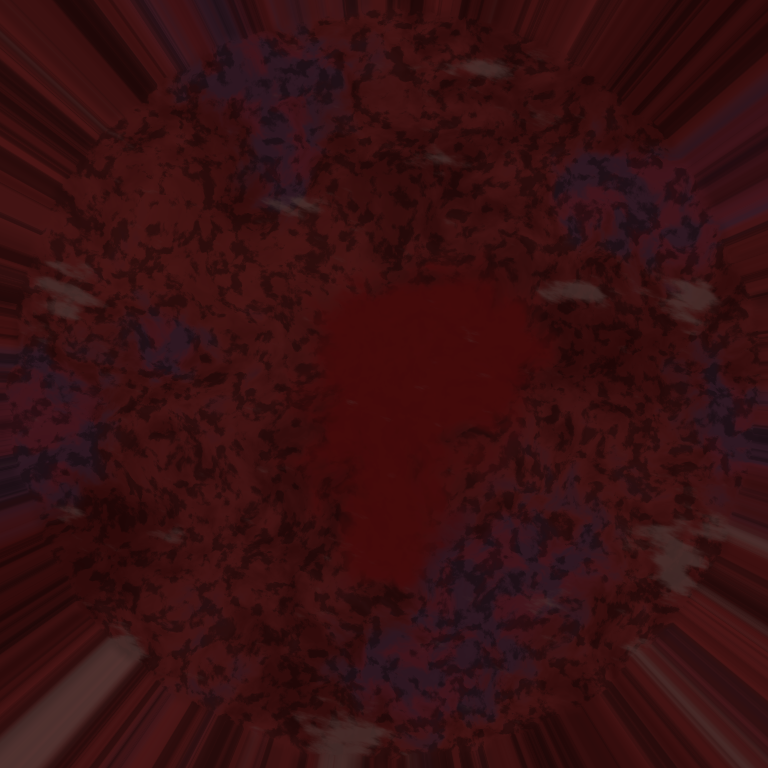
Write a Shadertoy shader that draws this background.

```glsl
// Dark blood-red mottled disc with violet stains, pale scuffs and streaks radiating from its rim.

float hash(vec2 p) {
    vec3 q = fract(vec3(p.xyx) * 0.1031);
    q += dot(q, q.yzx + 33.33);
    return fract((q.x + q.y) * q.z);
}

float noise(vec2 p) {
    vec2 i = floor(p), f = fract(p);
    f = f * f * (3.0 - 2.0 * f);
    return mix(mix(hash(i), hash(i + vec2(1, 0)), f.x),
               mix(hash(i + vec2(0, 1)), hash(i + vec2(1, 1)), f.x), f.y);
}

float fbm(vec2 p) {
    float sum = 0.0, amp = 0.5;
    for (int i = 0; i < 5; i++) {
        sum += amp * noise(p);
        p = mat2(1.6, 1.2, -1.2, 1.6) * p + 7.3;
        amp *= 0.5;
    }
    return sum;
}

float blob(vec2 p, vec2 center, vec2 radius) {
    vec2 d = (p - center) / radius;
    return exp(-dot(d, d));
}

// Small pale marks scattered over a jittered grid.
float scatteredScuffs(vec2 p) {
    float sum = 0.0;
    vec2 cell = floor(p * 8.0);
    for (int y = -1; y <= 1; y++)
    for (int x = -1; x <= 1; x++) {
        vec2 id = cell + vec2(x, y);
        vec2 center = (id + 0.2 + 0.6 * vec2(hash(id + 40.0), hash(id + 71.0))) / 8.0;
        sum += step(0.68, hash(id + 13.0)) * blob(p, center, vec2(0.03, 0.022));
    }
    return sum * smoothstep(0.2, 0.34, length(p - 0.5));
}

vec3 stainedSurface(vec2 p) {
    vec2 warp = vec2(fbm(p * 9.0), fbm(p * 9.0 + 31.0)) - 0.48;
    vec2 w = p + 0.09 * warp;
    float cloud = fbm(w * 7.0 + 3.0);
    float grain = fbm(w * 38.0 + 11.0);
    float speck = fbm(p * 85.0 + 4.0 * warp);

    // Clear red heart
    float heart = blob(w, vec2(0.51, 0.43), vec2(0.13, 0.15))
                + blob(w, vec2(0.62, 0.55), vec2(0.10, 0.09))
                + 0.8 * blob(w, vec2(0.49, 0.57), vec2(0.10, 0.07))
                + 0.7 * blob(w, vec2(0.51, 0.29), vec2(0.045));
    heart = smoothstep(0.28, 0.85, heart + 0.8 * (grain - 0.48));

    // Mottled red ground
    vec3 color = mix(vec3(0.18, 0.04, 0.04), vec3(0.25, 0.072, 0.072),
                     smoothstep(0.3, 0.65, 0.5 * cloud + 0.5 * grain));
    float rust = blob(w, vec2(0.25, 0.70), vec2(0.18, 0.13))
               + 0.7 * blob(w, vec2(0.43, 0.65), vec2(0.12, 0.08));
    color = mix(color, vec3(0.27, 0.08, 0.075), 0.6 * rust);
    float shade = blob(w, vec2(0.81, 0.54), vec2(0.12, 0.07))
                + blob(w, vec2(0.12, 0.30), vec2(0.09, 0.08))
                + 0.8 * blob(w, vec2(0.31, 0.77), vec2(0.05))
                + 0.7 * blob(w, vec2(0.82, 0.84), vec2(0.12, 0.06));
    color = mix(color, vec3(0.165, 0.03, 0.03), 0.7 * min(shade, 1.0));

    // Violet stains
    float violet = blob(w, vec2(0.35, 0.89), vec2(0.12, 0.07))
                 + 0.8 * blob(w, vec2(0.38, 0.78), vec2(0.06))
                 + blob(w, vec2(0.85, 0.73), vec2(0.11, 0.08))
                 + blob(w, vec2(0.06, 0.43), vec2(0.07, 0.12))
                 + 0.7 * blob(w, vec2(0.20, 0.56), vec2(0.06))
                 + blob(w, vec2(0.64, 0.25), vec2(0.12, 0.09))
                 + 0.9 * blob(w, vec2(0.52, 0.13), vec2(0.14, 0.06))
                 + 0.7 * blob(w, vec2(0.95, 0.44), vec2(0.05, 0.12));
    violet = smoothstep(0.25, 0.85, violet + 1.2 * (cloud - 0.46) + 0.8 * (grain - 0.48));
    vec3 violetTone = mix(vec3(0.24, 0.075, 0.11), vec3(0.15, 0.085, 0.135), smoothstep(0.35, 0.6, grain));
    color = mix(color, violetTone, 0.8 * violet);

    // Dark pitting, then the smooth heart over it
    color *= mix(0.72, 1.08, smoothstep(0.32, 0.52, speck));
    color = mix(color, vec3(0.265, 0.036, 0.038), 0.92 * heart);

    // Pale scuffs with brushed, broken edges
    float pale = blob(p, vec2(0.46, 0.04), vec2(0.065, 0.035))
               + blob(p, vec2(0.88, 0.27), vec2(0.03, 0.06))
               + 0.9 * blob(p, vec2(0.76, 0.62), vec2(0.055, 0.02))
               + 0.9 * blob(p, vec2(0.90, 0.61), vec2(0.035, 0.03))
               + 0.9 * blob(p, vec2(0.64, 0.91), vec2(0.055, 0.022))
               + 0.8 * blob(p, vec2(0.08, 0.61), vec2(0.05, 0.045))
               + 0.8 * blob(p, vec2(0.39, 0.725), vec2(0.04, 0.02))
               + blob(p, vec2(0.16, 0.15), vec2(0.028))
               + 0.6 * scatteredScuffs(p);
    float brush = fbm(mat2(0.94, 0.34, -0.34, 0.94) * p * vec2(26.0, 75.0));
    pale = smoothstep(0.3, 0.9, pale + 1.5 * (brush - 0.5));
    return mix(color, vec3(0.29, 0.20, 0.19), 0.75 * pale);
}

void mainImage(out vec4 fragColor, in vec2 fragCoord) {
    vec2 p = (fragCoord - 0.5 * iResolution.xy) / min(iResolution.x, iResolution.y);
    float radius = length(p);
    vec2 direction = p / max(radius, 0.0001);

    // Beyond the ragged rim, each direction keeps its rim colour
    float rim = 0.487 + 0.025 * (fbm(direction * 9.0 + 20.0) - 0.48);
    vec3 color = stainedSurface(0.5 + direction * min(radius, rim));

    // Broad and narrow tonal variation along the rays
    float outside = smoothstep(rim - 0.004, rim + 0.012, radius);
    float streak = 0.6 * noise(direction * 14.0 + 50.0) + 0.4 * noise(direction * 48.0 + 90.0);
    color *= mix(1.0, 0.78 + 0.44 * streak, outside);
    fragColor = vec4(color, 1.0);
}
```
